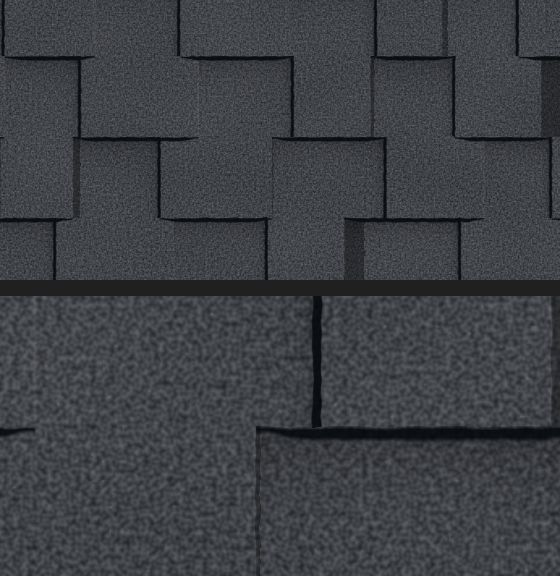
Top, the full canvas; bottom, a detail of the centre.
A Shadertoy shader for this texture:

```glsl
// Dark slate-grey laminated roof shingles: four courses of staggered, uneven tabs.

// Horizontal extent of the four tabs in each course, one course per column.
const mat4 tabLeft = mat4(
    0.016, 0.643, 1.346, 1.852,
    -0.30, 0.289, 1.049, 1.625,
    0.000, 0.573, 1.380, 1.971,
    0.200, 0.956, 1.646, 2.300);
const mat4 tabRight = mat4(
    0.341, 1.021, 1.578, 2.200,
    0.016, 0.708, 1.323, 1.932,
    0.260, 0.971, 1.728, 2.200,
    0.620, 1.229, 2.057, 2.500);

vec2 gradientAt(vec2 cell) {
    vec3 q = fract(cell.xyx * vec3(0.1031, 0.1030, 0.0973));
    q += dot(q, q.yzx + 33.33);
    float angle = 6.2832 * fract((q.x + q.y) * q.z);
    return vec2(cos(angle), sin(angle));
}

float gradientNoise(vec2 p) {
    vec2 i = floor(p), f = fract(p);
    vec2 u = f * f * f * (f * (f * 6.0 - 15.0) + 10.0);
    vec2 e = vec2(0.0, 1.0);
    return mix(
        mix(dot(gradientAt(i), f), dot(gradientAt(i + e.yx), f - e.yx), u.x),
        mix(dot(gradientAt(i + e), f - e), dot(gradientAt(i + 1.0), f - 1.0), u.x), u.y);
}

// x: distance inside a tab (negative in a gap); y, z: offset from nearest left, right edge.
vec3 tabDistances(int course, float x) {
    vec3 d = vec3(-9.0, 9.0, 9.0);
    for (int k = 0; k < 4; k++) {
        float l = x - tabLeft[course][k];
        float r = x - tabRight[course][k];
        d.x = max(d.x, min(l, -r));
        if (abs(l) < abs(d.y)) d.y = l;
        if (abs(r) < abs(d.z)) d.z = r;
    }
    return d;
}

void mainImage(out vec4 fragColor, in vec2 fragCoord) {
    vec2 p = fragCoord / iResolution.y;
    float px = 1.0 / iResolution.y;

    // Courses, counted from the top, with slightly ragged cut edges
    vec2 ragged = 0.003 * vec2(gradientNoise(p * 45.0), gradientNoise(p * 38.0 + 70.0));
    float courseHeight = 0.289;
    float down = 1.0 - p.y + 0.089 + ragged.y;
    int course = clamp(int(floor(down / courseHeight)), 0, 3);
    float depth = down - float(course) * courseHeight;
    float x = p.x + ragged.x;
    vec3 here = tabDistances(course, x);
    vec3 above = tabDistances(max(course - 1, 0), x);
    float gap = smoothstep(px, -px, here.x);

    // Mineral granules over a slow drift in tone
    float grain = 0.13 * gradientNoise(p * 173.0) + 0.09 * gradientNoise(p * 97.0 + 31.0);
    float speck = smoothstep(0.38, 0.6, gradientNoise(p * 131.0 + 200.0));
    float drift = 0.025 * gradientNoise(p * vec2(3.1, 4.3) + 9.0);
    vec3 color = vec3(0.258, 0.268, 0.287) + grain + drift + 0.06 * speck;

    // Faint seam along the right edge of each tab
    color += vec3(0.035, 0.028, 0.025) * smoothstep(0.002 + px, 0.0, abs(here.z));

    // Soft shade in the gaps, under the course above and beside the next tab
    color *= 1.0 - 0.30 * gap * exp(-depth / 0.045);
    color *= 1.0 - 0.35 * gap * exp(-abs(min(here.y, 0.0)) / 0.016);

    // Hard shadow under the butt edge, tapering toward its ends
    float span = max(above.x, -here.x);
    float thickness = mix(0.005, 0.014, smoothstep(0.0, 0.07, span));
    float under = smoothstep(0.0, 0.004, depth)
                * smoothstep(thickness + 0.005, thickness - 0.002, depth)
                * smoothstep(-px, px, span);

    // Hard shadow on the left side of each raised tab
    float beside = smoothstep(-0.010 - px, -0.010 + px, here.y)
                 * smoothstep(px, -px, here.y);

    vec3 shadowColor = vec3(0.035, 0.05, 0.065) + 0.1 * grain;
    color = mix(color, shadowColor, 0.95 * max(under, beside));
    fragColor = vec4(clamp(color, 0.0, 1.0), 1.0);
}
```
